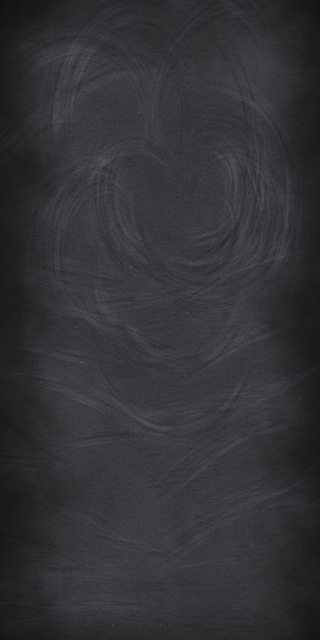
Give the GLSL for this texture, as a WebGL 1 fragment shader.

```glsl
precision highp float;
// A wiped blackboard: dark slate with cloudy chalk dust and fine grain.
// Bristly wipe marks swirl in the upper half and sweep sideways below,
// and a soft, uneven vignette darkens the edges.
uniform vec2 u_resolution;

vec2 hash2(vec2 c) {
  return fract(sin(vec2(dot(c, vec2(127.1, 311.7)), dot(c, vec2(269.5, 183.3)))) * 43758.545);
}

// Distance to the nearest jittered cell point
float cellular(vec2 p) {
  vec2 cell = floor(p);
  float nearest = 8.0;
  for (int j = -1; j <= 1; j++) {
    for (int i = -1; i <= 1; i++) {
      vec2 c = cell + vec2(float(i), float(j));
      vec2 d = c + hash2(c) - p;
      nearest = min(nearest, dot(d, d));
    }
  }
  return sqrt(nearest);
}

// Layered, mutually bent sines, about -1 to 1
float clouds(vec2 p) {
  float sum = 0.0;
  float amp = 0.5;
  for (int i = 0; i < 5; i++) {
    sum += amp * sin(p.x + 1.7 * sin(p.y * 0.8 + float(i))) * cos(p.y - 1.1 * sin(p.x * 0.7));
    p = mat2(1.36, 1.28, -1.28, 1.36) * p + 2.3;
    amp *= 0.7;
  }
  return sum;
}

// One wipe mark along q.x: one crisp side, one faded side, bristle streaks
float wipe(vec2 q, float len, float width, float seed) {
  float t = q.y / width + 0.12 * sin(q.x * 17.0 + seed);
  float mask = 1.0 - smoothstep(0.35, 1.0, abs(q.x) / len);
  mask *= smoothstep(-1.0, -0.88, t) * (1.0 - smoothstep(-0.4, 1.0, t));
  if (mask <= 0.0) return 0.0;
  float bristles = 0.45 - cellular(vec2(q.x * 8.0, q.y * 110.0) + seed * 7.3);
  float bands = 0.45 - cellular(vec2(q.x * 3.0, q.y * 38.0) + seed * 3.1);
  float rim = exp(-pow((t + 0.82) * width * 210.0, 2.0)) * step(0.7, fract(seed * 0.37));
  return mask * (0.17 + 1.3 * bristles + 0.9 * bands + 0.6 * rim);
}

// Marks sweeping around and across the upper half
float swirlMarks(vec2 p) {
  float chalk = 0.0;
  for (int i = 0; i < 30; i++) {
    float n = float(i);
    vec2 a = hash2(vec2(n, 3.0));
    vec2 b = hash2(vec2(n, 8.0));
    vec2 d = (p - vec2(0.54, 1.36) - 0.3 * (b - 0.5)) * vec2(1.0, 0.72);
    float radius = mix(0.17, 0.52, a.x);
    float angle = mod(atan(d.y, d.x) - n * 2.4 + 3.1416, 6.2832) - 3.1416;
    vec2 q = vec2(angle * radius, length(d) - radius);
    q.y += (b.x - 0.5) * 1.3 * q.x + 0.6 * q.x * q.x;
    float strength = mod(n, 4.0) < 0.5 ? -0.7 : 1.0;
    chalk += strength * wipe(q, mix(0.18, 0.42, a.y), mix(0.03, 0.1, b.y), n);
  }
  return chalk;
}

// Shallow bowed marks in the lower half, and long diagonals at its top
float sideMarks(vec2 p) {
  float chalk = 0.0;
  for (int i = 0; i < 28; i++) {
    float n = float(i);
    vec2 a = hash2(vec2(n, 21.0));
    vec2 b = hash2(vec2(n, 34.0));
    vec2 c = vec2(fract(n * 0.618 + 0.2 * a.x), (n + a.y) / 28.0 * 1.2);
    float tilt = (c.x - 0.45) * (0.6 + 0.7 * c.y) + (b.x - 0.5) * 0.6;
    vec2 q = mat2(cos(tilt), -sin(tilt), sin(tilt), cos(tilt)) * (p - c);
    q.y += (b.y - 0.4) * 1.3 * q.x * q.x;
    float strength = mod(n, 4.0) < 0.5 ? -0.7 : 1.0;
    chalk += strength * wipe(q, mix(0.16, 0.38, b.y), mix(0.025, 0.075, a.y), n + 40.0);
  }
  return chalk;
}

void main() {
  vec2 p = gl_FragCoord.xy / u_resolution.x;
  float height = u_resolution.y / u_resolution.x;

  // Slate with dust clouds and grain
  float dust = clouds(p * vec2(6.0, 7.0) + 1.5);
  float grain = 0.45 - cellular(p * 180.0);
  float drag = 0.45 - cellular(p * vec2(34.0, 100.0) + 9.0);
  float shade = 0.226 + 0.02 * dust + 0.05 * grain + 0.022 * drag;

  // Wipe marks, patchy where the dust is thin
  float chalk = (swirlMarks(p) + sideMarks(p)) * (0.85 + 0.5 * dust);
  shade += 0.046 * chalk;

  // A few faint chalk crumbs
  vec2 crumbCell = p * 9.0;
  float crumb = 1.0 - smoothstep(0.01, 0.04, cellular(crumbCell));
  shade += 0.1 * crumb * step(0.93, hash2(floor(crumbCell) + 5.0).x);

  // Vignette, widest on the left, its border broken by the dust
  float side = min(p.x, (1.0 - p.x) * 1.2) + 0.04 * dust;
  float ends = min(height - p.y, p.y * 1.4 + 0.05) + 0.03 * dust;
  float light = mix(0.44, 1.0, smoothstep(-0.06, 0.27, side));
  light *= mix(0.68, 1.0, smoothstep(-0.03, 0.25, ends));

  vec3 slate = vec3(0.985, 0.992, 1.045);
  vec3 chalkTint = vec3(-0.003, 0.001, 0.004) * clamp(chalk, 0.0, 1.5);
  gl_FragColor = vec4((shade * slate + chalkTint) * light, 1.0);
}
```
